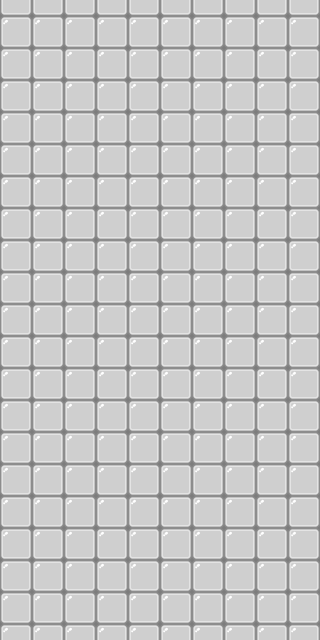
Reproduce this pattern procedurally as a Shadertoy shader.

```glsl
// Grid of glossy grey rounded tiles with pale rims, dark grout and small glints.

// Layout, in tile pitches
const vec2 TILE_COUNT = vec2(10.0, 20.0);
const vec2 GRID_SHIFT = vec2(0.0, 0.5);
const float TILE_HALF = 0.456;
const float CORNER_RADIUS = 0.10;
const float RIM_WIDTH = 0.050;
const float GROUT_DEPTH = 0.075;

// Glints, measured from the tile centre
const vec2 GLINT_START = vec2(-0.315, 0.325);
const vec2 GLINT_END = vec2(-0.290, 0.342);
const float GLINT_RADIUS = 0.038;
const vec2 SPARK_CENTER = vec2(-0.370, 0.272);
const float SPARK_RADIUS = 0.030;

// Colours
const vec3 FACE_COLOR = vec3(0.81);
const vec3 RIM_COLOR = vec3(0.895);
const vec3 GROUT_EDGE_COLOR = vec3(0.58);
const vec3 GROUT_CORE_COLOR = vec3(0.49);
const vec3 GLINT_COLOR = vec3(1.0);

float roundedSquare(vec2 p, float halfSize, float radius) {
    vec2 q = abs(p) - halfSize + radius;
    return length(max(q, 0.0)) + min(max(q.x, q.y), 0.0) - radius;
}

float capsule(vec2 p, vec2 a, vec2 b, float radius) {
    vec2 axis = b - a;
    float along = clamp(dot(p - a, axis) / dot(axis, axis), 0.0, 1.0);
    return length(p - a - axis * along) - radius;
}

// Share of a pixel that lies inside a distance field
float coverage(float dist, float pixel) {
    return clamp(0.5 - dist / pixel, 0.0, 1.0);
}

void mainImage(out vec4 fragColor, in vec2 fragCoord) {
    vec2 grid = fragCoord / iResolution.xy * TILE_COUNT + GRID_SHIFT;
    vec2 cell = fract(grid) - 0.5;
    float pixel = TILE_COUNT.y / iResolution.y;

    // Grout darkens away from the tiles, most at the crossings
    float tile = roundedSquare(cell, TILE_HALF, CORNER_RADIUS);
    vec3 color = mix(GROUT_EDGE_COLOR, GROUT_CORE_COLOR,
                     smoothstep(0.0, GROUT_DEPTH, tile));

    // Pale rim, then flat face
    color = mix(color, RIM_COLOR, coverage(tile, pixel));
    color = mix(color, FACE_COLOR, coverage(tile + RIM_WIDTH, pixel));

    // Glints in the upper left corner
    float glint = capsule(cell, GLINT_START, GLINT_END, GLINT_RADIUS);
    float spark = length(cell - SPARK_CENTER) - SPARK_RADIUS;
    color = mix(color, GLINT_COLOR, coverage(min(glint, spark), pixel));

    fragColor = vec4(color, 1.0);
}
```
